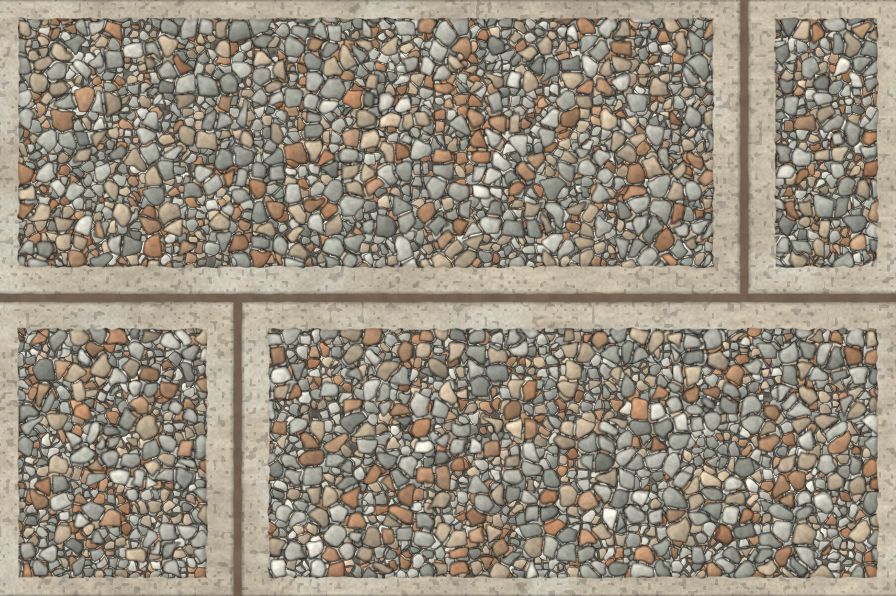
This texture is drawn by a WebGL 2 fragment shader. Its source:

```glsl
#version 300 es
precision highp float;
// Exposed-aggregate paving: two courses of slabs with staggered upright joints.
// Each slab has a smooth concrete rim around a bed of pebbles, which is built
// from three layers of rounded Voronoi cells, the smallest lying deepest.
uniform vec2 u_resolution;
out vec4 fragColor;

#define SIZE vec2(1.5, 1.0)      // extent of the paving, height = 1
#define LOWER_JOINT 0.398        // x of the upright joint, lower course
#define UPPER_JOINT 1.246        // x of the upright joint, upper course
#define JOINT_HALF 0.0070        // half width of the joints
#define RIM 0.052                // joint centre to pebble bed
#define EDGE_RIM 0.031           // outer edge to pebble bed
#define PEBBLES 33.0             // largest pebbles per unit length
#define LIGHT vec2(-0.6, 0.8)    // direction towards the light

const vec3 PALE = vec3(0.84, 0.83, 0.78);
const vec3 GREY = vec3(0.56, 0.57, 0.53);
const vec3 TAN = vec3(0.76, 0.68, 0.57);
const vec3 RUST = vec3(0.68, 0.50, 0.37);
const vec3 GRIT = vec3(0.40, 0.38, 0.34);
const vec3 CONCRETE = vec3(0.77, 0.725, 0.645);
const vec3 JOINT = vec3(0.45, 0.38, 0.315);

vec3 hash3(vec2 p) {
  vec3 q = fract(p.xyx * vec3(0.1031, 0.1030, 0.0973));
  q += dot(q, q.yxz + 33.33);
  return fract((q.xxy + q.yzz) * q.zyx);
}

float noise(vec2 p) {
  vec2 i = floor(p), f = fract(p);
  f = f * f * (3.0 - 2.0 * f);
  return mix(mix(hash3(i).x, hash3(i + vec2(1, 0)).x, f.x),
             mix(hash3(i + vec2(0, 1)).x, hash3(i + vec2(1, 1)).x, f.x), f.y);
}

float fbm(vec2 p) {
  float sum = 0.0, amp = 0.5;
  for (int i = 0; i < 4; i++) {
    sum += amp * noise(p);
    p = p * 2.03 + 17.0;
    amp *= 0.5;
  }
  return sum;
}

float smoothMin(float a, float b, float k) {
  float h = max(k - abs(a - b), 0.0) / k;
  return min(a, b) - 0.25 * h * h * k;
}

// Lays one layer of pebbles over the ground; keep is the share of filled cells.
vec3 layPebbles(vec3 ground, vec2 p, float scale, float keep, float pixel) {
  vec2 q = p * scale + 0.22 * vec2(noise(p * scale * 2.0), noise(p * scale * 2.0 + 50.0));
  vec2 cell = floor(q), nearest = cell, toSite = vec2(0);
  float best = 9.0;
  for (int y = -1; y <= 1; y++)
    for (int x = -1; x <= 1; x++) {
      vec2 id = cell + vec2(x, y);
      vec2 r = id + 0.1 + 0.8 * hash3(id).xy - q;
      if (dot(r, r) < best) { best = dot(r, r); toSite = r; nearest = id; }
    }
  // Rounded distance to the border of the cell
  float border = 1.0;
  for (int y = -2; y <= 2; y++)
    for (int x = -2; x <= 2; x++) {
      vec2 id = nearest + vec2(x, y);
      vec2 r = id + 0.1 + 0.8 * hash3(id).xy - q;
      if (x != 0 || y != 0)
        border = smoothMin(border, dot(0.5 * (r + toSite), normalize(r - toSite)), 0.14);
    }
  vec3 shape = hash3(nearest + 37.0), tint = hash3(nearest + 91.0);
  float filled = step(shape.z, keep);
  float gap = mix(0.04, 0.13, shape.x);
  float inside = border - gap;
  float aa = 0.8 * pixel * scale;

  // Stone colour, grain and rounded shading
  vec3 stone = mix(GREY, PALE, shape.y);
  stone = mix(stone, TAN, step(tint.x, 0.42) * 0.85);
  stone = mix(stone, RUST, step(tint.x, 0.17) * (0.5 + 0.5 * tint.y));
  stone *= 0.86 + 0.22 * tint.z;
  stone *= 0.86 + 0.28 * fbm(p * 130.0 + shape.xy * 40.0);
  stone *= 0.97 + 0.30 * dot(-toSite, LIGHT);
  stone *= mix(0.66, 1.04, smoothstep(0.0, 0.13, inside));

  ground *= 1.0 - 0.45 * filled * smoothstep(0.0, gap, border);
  return mix(ground, stone, filled * smoothstep(-aa, aa, inside));
}

vec3 concrete(vec2 p) {
  float stain = fbm(p * vec2(5.0, 8.0) + 3.0);
  float trowel = fbm(p * vec2(28.0, 95.0) + 4.0 * stain);
  float pits = smoothstep(0.70, 0.84, noise(p * 150.0));
  vec3 c = CONCRETE * (0.80 + 0.20 * stain + 0.22 * trowel);
  c = mix(c, PALE, 0.6 * smoothstep(0.45, 0.70, fbm(p * 11.0 + 20.0)));
  return c * (1.0 - 0.16 * pits) * (0.95 + 0.10 * noise(p * 260.0));
}

void main() {
  float pixel = 1.0 / u_resolution.y;
  vec2 p = gl_FragCoord.xy / u_resolution * SIZE;

  // Distances to the joints, the outer edge and the pebble bed
  float upright = abs(p.x - (p.y < 0.5 ? LOWER_JOINT : UPPER_JOINT));
  float joint = min(upright, abs(p.y - 0.5));
  vec2 margin = min(p, SIZE - p);
  float ragged = 0.005 * (noise(p * 85.0) - 0.5);
  float bed = min(joint - RIM, min(margin.x, margin.y) - EDGE_RIM) + ragged;

  // Pebble bed, from fine grit up to the largest stones
  vec3 gravel = GRIT * (0.75 + 0.5 * noise(p * 170.0));
  for (int i = 0; i < 3; i++) {
    float level = float(i);
    gravel = layPebbles(gravel, p + 7.0 * level, PEBBLES * (2.2 - 0.6 * level),
                        0.95 - 0.15 * level, pixel);
  }
  gravel *= mix(0.82, 1.0, smoothstep(0.0, 0.008, bed));

  // Concrete rim, worn darker at the joints and the outer edge
  vec3 rim = concrete(p);
  float wear = joint - JOINT_HALF + 0.002 * (noise(p * 60.0) - 0.5);
  rim *= mix(0.80, 1.0, smoothstep(0.0, 0.007, wear));
  rim *= mix(0.78, 1.0, smoothstep(0.0, 0.005, margin.y));
  vec3 color = mix(rim, gravel, smoothstep(-pixel, pixel, bed));

  vec3 mortar = JOINT * (0.90 + 0.2 * fbm(p * 70.0));
  color = mix(mortar, color, smoothstep(-pixel, pixel, wear));
  fragColor = vec4(color, 1.0);
}
```
